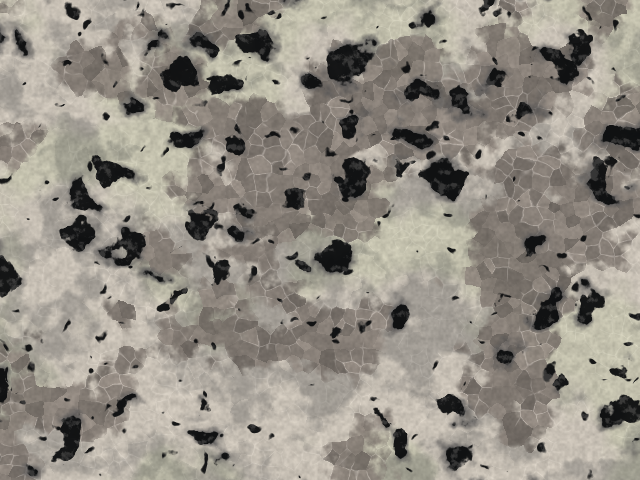
Give the GLSL for this texture, as a WebGL 1 fragment shader.

```glsl
precision highp float;
// Polished speckled granite: cream feldspar clouded with pale grey,
// fractured brown-grey quartz from Voronoi facets, and ragged black mica
// grains with smoky halos, all roughened by layered value noise.

uniform vec2 u_resolution;

const vec3 CREAM = vec3(0.785, 0.755, 0.710);
const vec3 PALE_GREY = vec3(0.635, 0.615, 0.585);
const vec3 QUARTZ = vec3(0.490, 0.458, 0.430);
const vec3 SMOKE = vec3(0.340, 0.335, 0.335);
const vec3 CHARCOAL = vec3(0.200, 0.200, 0.200);
const vec3 BLACK = vec3(0.045, 0.050, 0.055);
const vec3 GREEN_TINT = vec3(0.975, 1.0, 0.955);

const float FACET_SCALE = 36.0;     // crystal facets per canvas height
const float MICA_SCALE = 9.0;       // cells for large black grains
const float SPECK_SCALE = 27.0;     // cells for small black specks
const float MICA_CHANCE = 0.54;
const float SPECK_CHANCE = 0.22;
const float QUARTZ_LEVEL = 0.545;   // higher gives less quartz
const float RAGGEDNESS = 0.065;
const float GRAIN = 0.085;

float hash(vec2 p) {
  return fract(sin(dot(p, vec2(127.1, 311.7))) * 43758.5453);
}

vec2 hash2(vec2 p) {
  return vec2(hash(p), hash(p + 57.3));
}

float noise(vec2 p) {
  vec2 i = floor(p);
  vec2 f = fract(p);
  f = f * f * (3.0 - 2.0 * f);
  float low = mix(hash(i), hash(i + vec2(1.0, 0.0)), f.x);
  float high = mix(hash(i + vec2(0.0, 1.0)), hash(i + 1.0), f.x);
  return mix(low, high, f.y);
}

float fbm(vec2 p) {
  float sum = 0.0;
  float amp = 0.53;
  for (int i = 0; i < 4; i++) {
    sum += amp * noise(p);
    p = mat2(1.6, 1.2, -1.2, 1.6) * p + 17.3;
    amp *= 0.5;
  }
  return sum;
}

// Nearest Voronoi site (xy) and the gap to the second nearest (z)
vec3 facets(vec2 p) {
  float nearest = 8.0;
  float second = 8.0;
  vec2 site = p;
  for (int y = -1; y <= 1; y++) {
    for (int x = -1; x <= 1; x++) {
      vec2 cell = floor(p) + vec2(float(x), float(y));
      vec2 point = cell + hash2(cell);
      float d = length(p - point);
      if (d < nearest) {
        second = nearest;
        nearest = d;
        site = point;
      } else {
        second = min(second, d);
      }
    }
  }
  return vec3(site, second - nearest);
}

// Distance to scattered, randomly turned ellipses, in canvas units
float scatter(vec2 p, float scale, float chance, float smallest, float largest) {
  vec2 g = p * scale;
  float nearest = 1.0;
  for (int y = -1; y <= 1; y++) {
    for (int x = -1; x <= 1; x++) {
      vec2 cell = floor(g) + vec2(float(x), float(y));
      vec2 offset = g - cell - 0.5 - 0.9 * (hash2(cell + 3.7) - 0.5);
      float angle = 2.4 * (hash(cell + 11.9) - 0.5);
      float c = cos(angle);
      float s = sin(angle);
      offset = mat2(c, -s, s, c) * offset * vec2(1.0, 1.6);
      float radius = mix(smallest, largest, hash(cell + 23.1));
      float present = step(hash(cell + 41.7), chance * (0.4 + 1.2 * noise(cell * 0.4)));
      nearest = min(nearest, mix(1.0, (length(offset) - radius) / scale, present));
    }
  }
  return nearest;
}

void main() {
  vec2 p = gl_FragCoord.xy / u_resolution.y + 4.0;
  vec2 warp = vec2(fbm(p * 15.0), fbm(p * 15.0 + 31.0)) - 0.5;
  float fine = fbm(p * 75.0);
  float rough = fbm(p * 36.0 + 9.0) - 0.5;

  // Feldspar: cloudy cream and grey
  vec3 facet = facets((p + 0.03 * warp) * FACET_SCALE);
  vec2 site = facet.xy / FACET_SCALE;
  float shade = hash(floor(facet.xy) + 5.3);
  float cloud = fbm(p * vec2(8.0, 10.0) + 0.8 * warp) + 0.35 * rough;
  vec3 color = mix(CREAM, PALE_GREY, smoothstep(0.43, 0.63, cloud + 0.07 * (shade - 0.5)));
  color *= mix(vec3(1.0), GREEN_TINT, smoothstep(0.45, 0.65, fbm(p * 6.0 + 70.0)));

  // Quartz: broken facets with pale fracture lines
  float body = mix(fbm(p * vec2(5.5, 7.0) + 40.0), fbm(site * vec2(5.5, 7.0) + 40.0), 0.6);
  float quartz = smoothstep(-0.025, 0.045, body + 0.16 * rough - QUARTZ_LEVEL);
  color = mix(color, QUARTZ * (0.82 + 0.36 * shade), 0.9 * quartz);
  float fracture = (1.0 - smoothstep(0.0, 0.14, facet.z)) * smoothstep(0.45, 0.62, fbm(p * 20.0));
  color += 0.13 * fracture * (0.3 + 0.7 * quartz);

  // Mica: smoky halos, ragged grains and small specks
  vec2 q = p + 0.075 * warp;
  float mica = scatter(q, MICA_SCALE, MICA_CHANCE, 0.05, 0.36) + RAGGEDNESS * rough;
  float specks = scatter(q + 7.0, SPECK_SCALE, SPECK_CHANCE, 0.04, 0.25) + 0.4 * RAGGEDNESS * rough;
  float halo = (1.0 - smoothstep(-0.004, 0.030, mica)) * smoothstep(0.38, 0.58, fbm(p * 14.0 + 90.0));
  color = mix(color, SMOKE, 0.85 * halo);
  color *= 1.0 + GRAIN * 2.0 * (fine - 0.5) + GRAIN * (noise(p * 190.0) - 0.5);
  float dark = 1.0 - smoothstep(-0.003, 0.004, min(mica, specks));
  vec3 micaColor = mix(BLACK, CHARCOAL, smoothstep(0.50, 0.72, fine));
  color = mix(color, micaColor, 0.95 * dark);

  gl_FragColor = vec4(color, 1.0);
}
```
